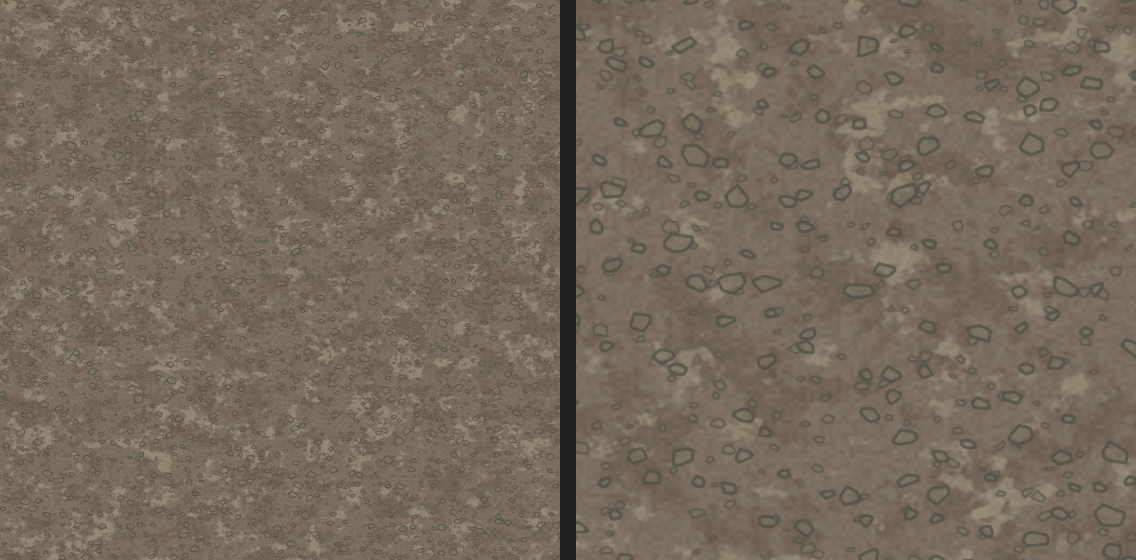
Left: the whole. Right: its middle third, enlarged.
A Shadertoy shader for this texture:

```glsl
// Brown earth with pale ragged patches and scattered, dark-rimmed flat pebbles.

const float TAU = 6.2832;
const vec3 EARTH = vec3(0.482, 0.432, 0.378);
const vec3 DARK_EARTH = vec3(0.432, 0.377, 0.324);
const vec3 PALE_DUST = vec3(0.580, 0.540, 0.467);
const vec3 PEBBLE = vec3(0.490, 0.460, 0.390);
const vec3 RIM = vec3(0.315, 0.312, 0.275);

float hash(vec2 p) {
    return fract(sin(dot(p, vec2(127.1, 311.7))) * 43758.545);
}

float valueNoise(vec2 p) {
    vec2 cell = floor(p);
    vec2 f = fract(p);
    f = f * f * (3.0 - 2.0 * f);
    float low = mix(hash(cell), hash(cell + vec2(1, 0)), f.x);
    float high = mix(hash(cell + vec2(0, 1)), hash(cell + vec2(1, 1)), f.x);
    return mix(low, high, f.y);
}

// Layered noise; a high gain keeps the patch borders ragged.
float fbm(vec2 p, float gain) {
    float sum = 0.0, total = 0.0, weight = 1.0;
    for (int i = 0; i < 4; i++) {
        sum += weight * valueNoise(p);
        total += weight;
        weight *= gain;
        p = mat2(1.6, 1.2, -1.2, 1.6) * p + 17.3;
    }
    return sum / total;
}

// Rounded polygon whose sides touch a flat ellipse.
float pebbleDistance(vec2 p, float radius, float flatness, vec2 id) {
    const float SIDES = 7.0;
    const float SHARPNESS = 55.0;
    float sum = 0.0;
    for (float i = 0.0; i < SIDES; i++) {
        float angle = (i + 0.9 * hash(id + i * 3.7)) * TAU / SIDES;
        vec2 normal = vec2(cos(angle), sin(angle));
        float reach = radius * length(normal * vec2(1.0, flatness));
        reach *= mix(0.8, 1.1, hash(id + i * 5.3 + 2.1));
        sum += exp(SHARPNESS * min(dot(p, normal) - reach, 1.0));
    }
    return log(sum) / SHARPNESS;
}

// Distance to the nearest pebble of a jittered grid, in canvas units.
float pebbleField(vec2 uv, float density, float share, float seed) {
    vec2 p = uv * density;
    vec2 home = floor(p);
    float nearest = 1.0;
    for (int y = -1; y <= 1; y++) {
        for (int x = -1; x <= 1; x++) {
            vec2 cell = home + vec2(x, y);
            vec2 id = cell + seed;
            if (hash(id) > share) continue;
            vec2 jitter = vec2(hash(id + 11.3), hash(id + 23.9));
            vec2 local = p - cell - mix(vec2(0.12), vec2(0.88), jitter);
            float tilt = 1.1 * (hash(id + 31.7) - 0.5);
            float c = cos(tilt), s = sin(tilt);
            local = mat2(c, -s, s, c) * local;
            float sizePick = hash(id + 43.1);
            float radius = mix(0.16, 0.37, sizePick * sizePick);
            float flatness = mix(0.36, 0.70, hash(id + 57.7));
            nearest = min(nearest, pebbleDistance(local, radius, flatness, id));
        }
    }
    return nearest / density;
}

// Earth with darker stains, pale dust and fine grain.
vec3 ground(vec2 uv) {
    vec2 p = uv * vec2(36.0, 46.0);
    float stain = smoothstep(0.47, 0.64, fbm(p + 71.0, 0.70));
    float dust = smoothstep(0.56, 0.72, fbm(p * 1.05 + 5.0, 0.72));
    vec3 color = mix(EARTH, DARK_EARTH, 0.85 * stain);
    color = mix(color, PALE_DUST, 0.9 * dust);
    return color + 0.055 * (valueNoise(uv * 390.0) - 0.5);
}

// Fill and rim one layer of pebbles.
vec3 paintPebbles(vec3 color, float d, float halfWidth, float strength) {
    float pixel = 1.0 / iResolution.y;
    float inside = 1.0 - smoothstep(-0.5 * pixel, 0.5 * pixel, d);
    float rim = 1.0 - smoothstep(halfWidth - 0.5 * pixel, halfWidth + 0.5 * pixel, abs(d));
    float shade = 1.0 - smoothstep(0.0, 0.003, abs(d));
    color = mix(color, PEBBLE, 0.5 * inside);
    color = mix(color, RIM, 0.12 * shade);
    return mix(color, RIM, strength * rim);
}

void mainImage(out vec4 fragColor, in vec2 fragCoord) {
    vec2 uv = fragCoord / iResolution.y;
    vec3 color = ground(uv);
    float small = pebbleField(uv, 76.0, 0.40, 19.0);
    float large = pebbleField(uv, 41.0, 0.72, 83.0);
    color = paintPebbles(color, small, 0.0007, 0.50);
    color = paintPebbles(color, large, 0.0009, 0.72);
    fragColor = vec4(color, 1.0);
}
```
